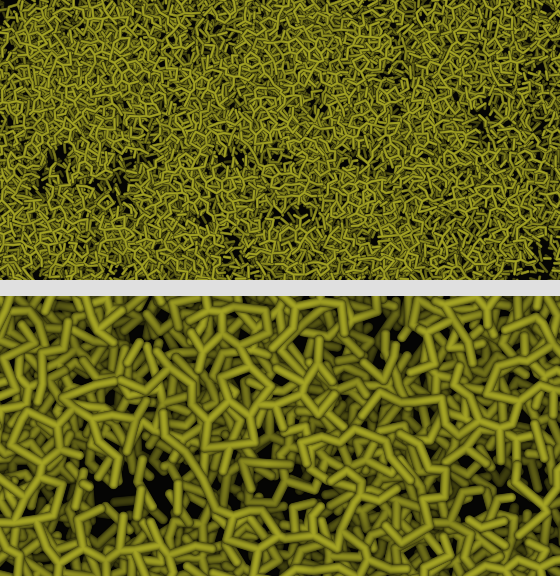
Top, the full canvas; bottom, a detail of the centre.
Reproduce this texture procedurally as a WebGL 2 fragment shader.

```glsl
#version 300 es
precision highp float;

#define LAYERS 8
#define BOND_LENGTH 0.0265
#define STICK_RADIUS 0.0057
#define JITTER 0.38
#define BOND_SHARE 0.66
#define HOLE_SCALE 10.0
#define FAR_SHADE 0.38
#define RIM_SHADE 0.42
#define SHADOW 0.32
#define STICK_COLOR vec3(0.645, 0.645, 0.145)
#define BACK_COLOR vec3(0.020, 0.020, 0.014)

uniform vec2 u_resolution;
out vec4 fragColor;

float hash(vec2 p) {
    return fract(sin(dot(p, vec2(12.9898, 78.233))) * 43758.5453);
}

float valueNoise(vec2 p) {
    vec2 i = floor(p), f = fract(p);
    f = f * f * (3.0 - 2.0 * f);
    return mix(mix(hash(i), hash(i + vec2(1, 0)), f.x),
               mix(hash(i + vec2(0, 1)), hash(i + vec2(1, 1)), f.x), f.y);
}

// Jittered honeycomb vertex: xy is the position, z the depth
vec3 vertex(vec2 cell, vec2 seed) {
    float odd = mod(cell.x + cell.y, 2.0);
    vec2 id = cell + seed;
    vec2 offset = vec2(hash(id), hash(id + 17.3)) - 0.5;
    vec2 center = vec2(cell.x * 0.866, cell.y * 1.5 + 0.25 - 0.5 * odd);
    return vec3(center + 2.0 * JITTER * offset, hash(id + 41.7));
}

// Distance to a bond and the depth at its closest point
vec2 bond(vec2 p, vec3 a, vec3 b) {
    vec2 ab = b.xy - a.xy;
    float t = clamp(dot(p - a.xy, ab) / max(dot(ab, ab), 1e-4), 0.0, 1.0);
    return vec2(length(p - a.xy - ab * t), mix(a.z, b.z, t));
}

// Share of bonds kept: thins out in patches, at the right and at the rims
float density(vec2 p, float aspect) {
    float patches = smoothstep(0.05, 0.42, valueNoise(p * HOLE_SCALE + 3.7));
    float right = smoothstep(0.6, 1.0, p.x / aspect);
    float rim = smoothstep(0.0, 0.06, min(p.y, 1.0 - p.y));
    return BOND_SHARE * mix(0.3, 1.0, patches) * (1.0 - 0.25 * right) * mix(0.7, 1.0, rim);
}

// Nearest stick of one sheet: distance and depth, in bond lengths
vec2 sheet(vec2 p, float layer, mat2 turn, float aspect) {
    vec2 seed = layer * vec2(37.0, 61.0);
    vec2 home = floor(p / vec2(0.866, 1.5) + 0.5);
    vec2 nearest = vec2(9.0, 0.0);
    for (int y = -1; y <= 1; y++) {
        for (int x = -2; x <= 1; x++) {
            vec2 cell = home + vec2(x, y);
            vec3 a = vertex(cell, seed);
            float keep = density((a.xy * turn) * BOND_LENGTH, aspect);
            if (hash(cell + seed + 5.1) < keep) {
                vec2 side = bond(p, a, vertex(cell + vec2(1, 0), seed));
                if (side.x < nearest.x) nearest = side;
            }
            bool even = mod(cell.x + cell.y, 2.0) < 0.5;
            if (even && hash(cell + seed + 9.4) < keep) {
                vec2 up = bond(p, a, vertex(cell + vec2(0, 1), seed));
                if (up.x < nearest.x) nearest = up;
            }
        }
    }
    return nearest;
}

void main() {
    vec2 uv = gl_FragCoord.xy / u_resolution.y;
    float aspect = u_resolution.x / u_resolution.y;
    float pixel = 1.0 / u_resolution.y;
    vec3 color = BACK_COLOR;

    // Sheets of sticks, from back to front
    for (int i = 0; i < LAYERS; i++) {
        float layer = float(i);
        float angle = layer * 1.73 + 0.4;
        mat2 turn = mat2(cos(angle), sin(angle), -sin(angle), cos(angle));
        vec2 hit = sheet(turn * uv / BOND_LENGTH, layer, turn, aspect);
        float dist = hit.x * BOND_LENGTH;

        // Soft contact shadow on the sheets behind
        color *= 1.0 - SHADOW * (1.0 - smoothstep(0.8, 1.6, dist / STICK_RADIUS));

        // Round stick lit from the front, dimmer with depth
        float across = min(dist / STICK_RADIUS, 1.0);
        float roundness = mix(RIM_SHADE, 1.0, 1.0 - across * across);
        float nearness = (layer + 2.4 * (hit.y - 0.5)) / float(LAYERS - 1);
        float shade = mix(FAR_SHADE, 1.0, clamp(nearness, 0.0, 1.0)) * roundness;
        float cover = 1.0 - smoothstep(-0.5, 0.5, (dist - STICK_RADIUS) / pixel);
        color = mix(color, STICK_COLOR * shade, cover);
    }
    fragColor = vec4(color, 1.0);
}
```
